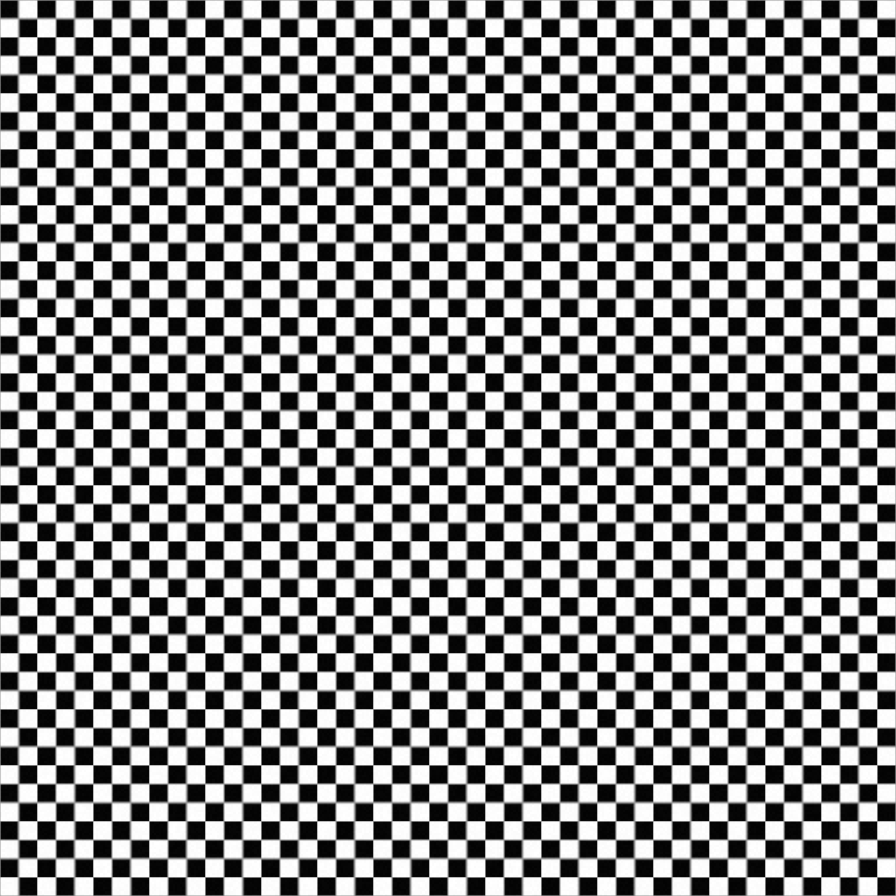
A WebGL 1 fragment shader for this pattern:

```glsl
precision highp float;
// Fine black and white checkerboard, 48 by 48 cells, black in the top left.
// Each axis is a softened square wave and their product is the checker.
// Edge softness cycles over three cells, leaving faint grey grid lines.

uniform vec2 u_resolution;

#define CELLS 48.0        // cells across and down
#define SOFT_FIRST 0.087  // edge half widths, in cells, over the cycle of three
#define SOFT_SECOND 0.125
#define SOFT_THIRD 0.047
#define TONE 0.75         // below 1.0 lifts the greys along the edges
#define BLACK 0.018
#define WHITE 0.992
#define GRAIN 0.016       // strength of the speckle
#define GRAIN_GRID 384.0  // speckles across the canvas

float hash(vec2 p) {
  vec3 q = fract(vec3(p.xyx) * 0.1031);
  q += dot(q, q.yzx + 33.33);
  return fract((q.x + q.y) * q.z);
}

// Half width of an edge, never narrower than half a pixel.
float edgeSoftness(float edge, float pixel) {
  float phase = mod(edge, 3.0);
  float soft = phase < 0.5 ? SOFT_FIRST : (phase < 1.5 ? SOFT_SECOND : SOFT_THIRD);
  return max(soft, 0.5 * pixel);
}

// Square wave from -1 to 1 that eases through zero at each cell edge.
float softWave(float x, float pixel) {
  float edge = floor(x + 0.5);
  float ramp = min(abs(x - edge) / edgeSoftness(edge, pixel), 1.0);
  float side = 1.0 - 2.0 * mod(floor(x), 2.0);
  return side * sin(1.5708 * ramp);
}

void main() {
  vec2 uv = gl_FragCoord.xy / u_resolution;
  vec2 cell = vec2(uv.x, 1.0 - uv.y) * CELLS;
  vec2 pixel = CELLS / u_resolution;

  // Checker: matching signs are black, opposite signs are white.
  float checker = softWave(cell.x, pixel.x) * softWave(cell.y, pixel.y);
  float light = pow(clamp(0.5 - 0.5 * checker, 0.0, 1.0), TONE);
  float shade = mix(BLACK, WHITE, light);

  // Slight speckle over both tones.
  shade += GRAIN * (hash(floor(uv * GRAIN_GRID)) - 0.5);
  gl_FragColor = vec4(vec3(clamp(shade, 0.0, 1.0)), 1.0);
}
```
